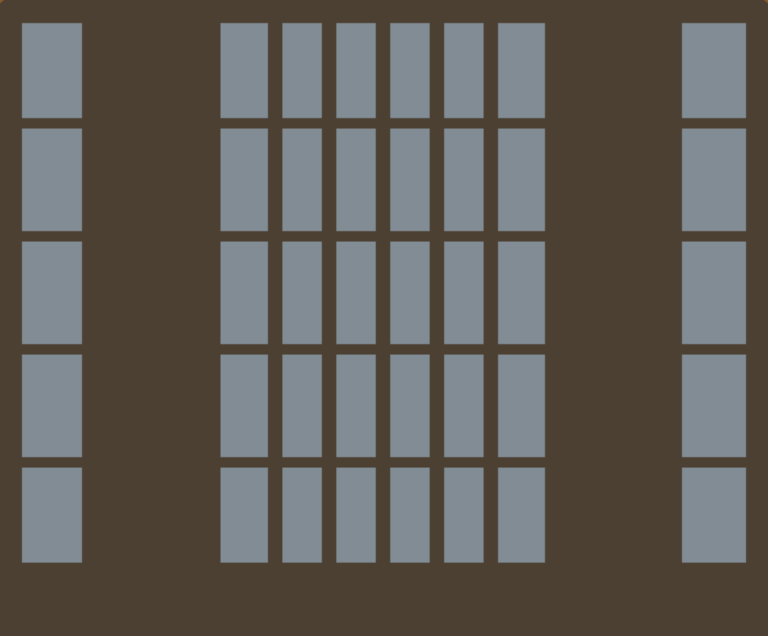
Give the GLSL for this pattern, as a Shadertoy shader.

```glsl
// A brown timber window wall: a barred central window between two narrow side windows.

const vec3 TIMBER = vec3(0.30, 0.25, 0.20);
const vec3 GLASS = vec3(0.505, 0.55, 0.58);
const vec3 AMBER = vec3(0.55, 0.36, 0.16);

// Soft coverage of the span from lo to hi
float span(float x, float lo, float hi, float soft) {
    return smoothstep(lo - soft, lo + soft, x) * (1.0 - smoothstep(hi - soft, hi + soft, x));
}

// Evenly spaced bars, with centres at first + k * pitch for k below count
float bars(float x, float first, float pitch, float count, float halfWidth, float soft) {
    float k = clamp(round((x - first) / pitch), 0.0, count - 1.0);
    float d = abs(x - first - k * pitch) - halfWidth;
    return 1.0 - smoothstep(-soft, soft, d);
}

void mainImage(out vec4 fragColor, in vec2 fragCoord) {
    vec2 uv = fragCoord / iResolution.xy;
    vec2 soft = max(vec2(0.0013, 0.0016), 0.7 / iResolution.xy);

    // Central window, divided by upright bars
    float uprights = bars(uv.x, 0.3583, 0.0702, 5.0, 0.0094, soft.x);
    float columns = span(uv.x, 0.2871, 0.7096, soft.x) * (1.0 - uprights);

    // Side windows
    columns += span(uv.x, 0.0286, 0.1068, soft.x);
    columns += span(uv.x, 0.8880, 0.9714, soft.x);

    // Rows shared by all windows
    float rails = bars(uv.y, 0.2730, 0.1777, 4.0, 0.0082, soft.y);
    float rows = span(uv.y, 0.1153, 0.9637, soft.y) * (1.0 - rails);

    vec3 color = mix(TIMBER, GLASS, columns * rows);

    // Small amber glints in the two upper corners
    vec2 corner = vec2(min(uv.x, 1.0 - uv.x), 1.0 - uv.y);
    color = mix(color, AMBER, 1.0 - smoothstep(0.003, 0.007, corner.x + corner.y));

    fragColor = vec4(color, 1.0);
}
```
